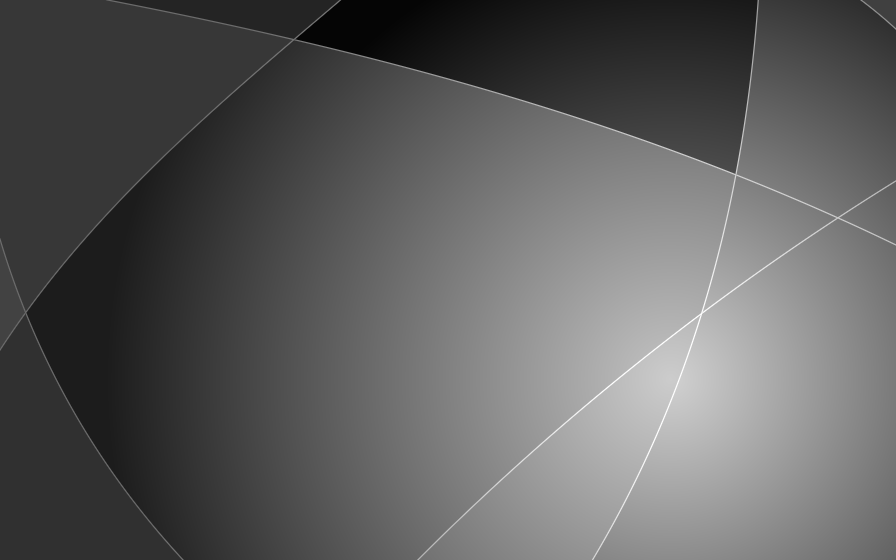
A Shadertoy shader for this background:

```glsl
// Overlapping grey glass panes, cut by thin bowed lines and lit by one soft glow.
// Each line is a chord bent by a skewed parabola; its signed distance gives both
// the smooth pane edge and the bright hairline drawn on it.

const vec2 GLOW_CENTER = vec2(1.198, 0.323);
const float LINE_HALF_WIDTH = 0.0011;

// Signed distance to a bowed chord from a to b, positive on its left side.
float bowedLine(vec2 p, vec2 a, vec2 b, float bow, float skew) {
    float len = length(b - a);
    vec2 dir = (b - a) / len;
    vec2 r = p - a;
    float t = clamp(dot(r, dir) / len, 0.0, 1.0);
    float bend = 4.0 * bow * t * (1.0 - t) * (1.0 + skew * (t - 0.5));
    float slope = 4.0 * bow * (1.0 - 2.0 * t) / len;
    return (dir.x * r.y - dir.y * r.x - bend) * inversesqrt(1.0 + slope * slope);
}

// Smooth 0 to 1 coverage of the positive side.
float side(float dist, float pixel) {
    return clamp(0.5 + dist / pixel, 0.0, 1.0);
}

float hairline(float dist, float pixel) {
    return side(LINE_HALF_WIDTH - abs(dist), pixel);
}

// Linear radial falloff that never drops below a floor.
float glow(float peak, float falloff, float radius, float lowest) {
    return max(peak - falloff * radius, lowest);
}

void mainImage(out vec4 fragColor, in vec2 fragCoord) {
    float pixel = 1.0 / iResolution.y;
    vec2 p = fragCoord * pixel;
    p.x *= 1.6 * iResolution.y / iResolution.x;
    float radius = distance(p, GLOW_CENTER);

    // Bowed boundaries
    float roof     = bowedLine(p, vec2(0.192, 1.0),  vec2(1.6, 0.5625),  0.0481, 0.31);
    float leftArc  = bowedLine(p, vec2(0.0, 0.375),  vec2(0.608, 1.0),   0.0319, -0.70);
    float lowArc   = -bowedLine(p, vec2(0.0, 0.573), vec2(0.327, 0.0),  -0.0384, 0.0);
    float rightArc = -bowedLine(p, vec2(1.058, 0.0), vec2(1.354, 1.0),  -0.0620, -0.15);
    float diagonal = -bowedLine(p, vec2(0.746, 0.0), vec2(1.6, 0.677),   0.0317, 0.0);
    float corner   = bowedLine(p, vec2(1.5375, 1.0), vec2(1.6, 0.948),   0.0010, 0.0);

    float aboveRoof = side(roof, pixel);
    float inLeft = side(leftArc, pixel);
    float inLow = side(lowArc, pixel);
    float inRight = side(rightArc, pixel);

    // Lit panes
    float shade = glow(0.765, 0.65, radius, 0.11);
    shade = mix(shade, glow(0.545, 0.65, radius, 0.02), aboveRoof);
    shade = mix(shade, glow(0.80, 0.65, radius, 0.11), side(diagonal, pixel));
    shade = mix(shade, glow(0.82, 0.85, radius, 0.11), inRight);
    shade = mix(shade, 0.25, side(corner, pixel));

    // Flat dark panes on the left
    float leftShade = mix(0.215, 0.14, aboveRoof);
    shade = mix(shade, leftShade, inLeft);
    shade = mix(shade, mix(0.19, 0.26, inLeft), inLow);

    // Hairlines, brighter near the glow
    float lines = max(hairline(roof, pixel), hairline(leftArc, pixel));
    lines = max(lines, max(hairline(lowArc, pixel), hairline(rightArc, pixel)));
    lines = max(lines, max(hairline(diagonal, pixel), hairline(corner, pixel)));
    float lineShade = min(glow(1.08, 0.68, radius, 0.42), 1.0);
    shade = mix(shade, lineShade, lines);

    fragColor = vec4(vec3(shade), 1.0);
}
```
